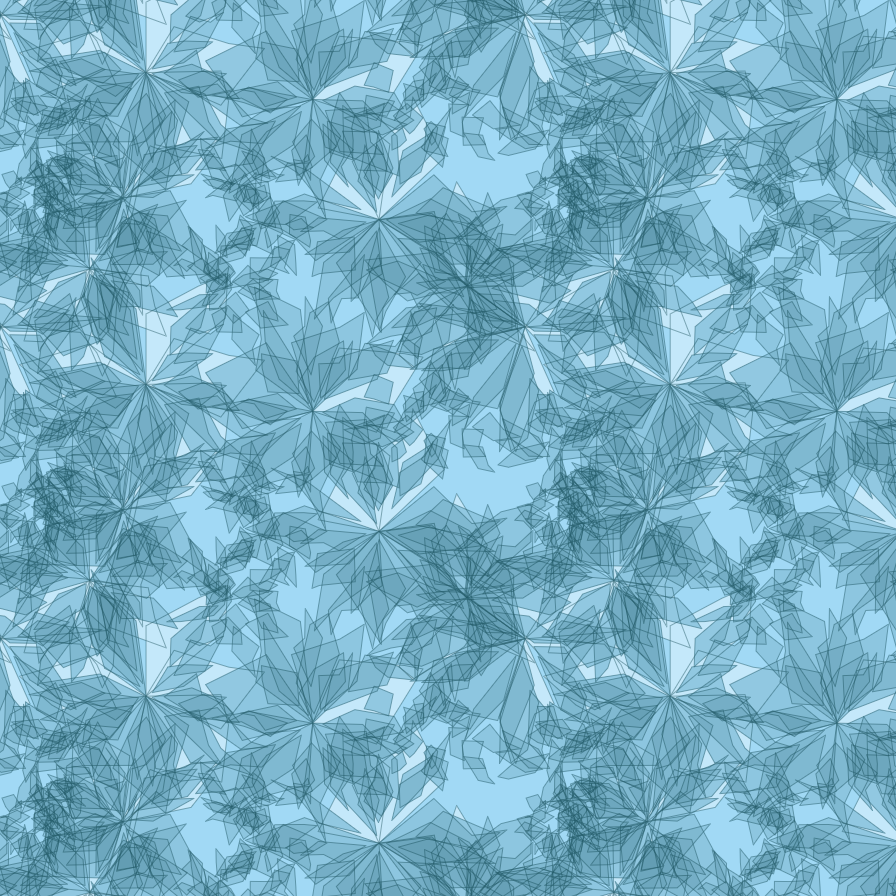
A Shadertoy shader for this pattern:

```glsl
// Tiled thicket of translucent, ink-outlined leaf shards radiating from flower centres.
// Each shard is a hashed five-sided polygon; overlaps are counted to deepen the blue,
// while pale shards lie beneath and thin outlines are laid over everything.

const vec2  TILE       = vec2(0.585, 0.348); // size of one repeat
const float LINE_WIDTH = 0.0011;
const float INK_ALPHA  = 0.58;
const float INK_FLOOR  = 0.30;               // least light left where outlines pile up
const float SHADE_RATE = 0.30;               // darkening per overlapping leaf
const float PALE_SHARE = 0.32;               // share of broad leaves left pale
const vec3  SKY  = vec3(0.63, 0.85, 0.96);
const vec3  PALE = vec3(0.77, 0.91, 0.98);
const vec3  DEEP = vec3(0.34, 0.57, 0.65);
const vec3  INK  = vec3(0.03, 0.25, 0.29);
const float TAU  = 6.28319;
const int   SIDES = 5;
const int   FLOWERS = 12;

// Flower centre (xy), radius (z), wildness (w): 0 = broad fans, 1 = tangled shards
const vec4 FLOWER[FLOWERS] = vec4[FLOWERS](
    vec4(0.163, 0.919, 0.155, 0.0), vec4(0.349, 0.889, 0.155, 0.0),
    vec4(0.423, 0.755, 0.155, 0.0), vec4(0.586, 0.635, 0.155, 0.0),
    vec4(0.137, 0.779, 0.135, 0.0), vec4(0.521, 0.681, 0.130, 0.0),
    vec4(0.100, 0.700, 0.135, 0.0), vec4(0.482, 0.893, 0.105, 1.0),
    vec4(0.289, 0.772, 0.095, 1.0), vec4(0.059, 0.857, 0.110, 1.0),
    vec4(0.254, 0.681, 0.095, 1.0), vec4(0.049, 0.785, 0.080, 1.0));

vec4 hash4(float n) {
    vec4 p = fract(vec4(n) * vec4(0.1031, 0.1030, 0.0973, 0.1099));
    p += dot(p, p.wzxy + 33.33);
    return fract((p.xxyz + p.yzzw) * p.zywx);
}

// Signed distance to a polygon, negative inside
float polygonDistance(vec2 p, vec2 v[SIDES]) {
    float d = dot(p - v[0], p - v[0]);
    float side = 1.0;
    for (int i = 0, j = SIDES - 1; i < SIDES; j = i, i++) {
        vec2 e = v[j] - v[i];
        vec2 w = p - v[i];
        vec2 b = w - e * clamp(dot(w, e) / max(dot(e, e), 1e-8), 0.0, 1.0);
        d = min(d, dot(b, b));
        bvec3 c = bvec3(p.y >= v[i].y, p.y < v[j].y, e.x * w.y > e.y * w.x);
        if (all(c) || all(not(c))) side = -side;
    }
    return side * sqrt(d);
}

// One irregular leaf pointing along a hashed direction; wild ones are scattered
float leafDistance(vec2 p, float seed, float fan, float fans, bool broad,
                   float radius, float wild) {
    vec4 h = hash4(seed);
    vec4 k = hash4(seed + 57.3);
    vec4 s = hash4(seed + 83.9);
    float fanShift = hash4(seed - mod(seed, 100.0) + fan * 3.7 + 11.0).x;
    float spread = broad ? 0.2 : mix(0.9, 2.0, wild);
    float angle = TAU * (fan + 0.5 * fanShift) / fans + (h.x - 0.5) * spread;
    float len  = radius * mix(broad ? 0.8 : 0.5, 1.0, h.y) * mix(1.0, 0.75, wild);
    float wide = radius * mix(0.08, 0.19, h.w) * (broad ? 2.0 : 1.0);
    float root = broad ? 0.0 : len * 0.45 * h.z;

    p -= wild * (s.xy - 0.5) * 0.65 * radius;
    vec2 axis = vec2(cos(angle), sin(angle));
    vec2 q = vec2(dot(p, axis), dot(p, vec2(-axis.y, axis.x)));
    vec2 v[SIDES];
    v[0] = vec2(root, (root / len) * (s.z - 0.5) * wide);
    v[1] = vec2(mix(root, len, mix(0.25, 0.55, k.y)), wide);
    v[2] = vec2(mix(root, len, mix(0.60, 0.88, k.z)), wide * 0.8 * k.w);
    v[3] = vec2(len, wide * (h.z - 0.5) * 0.6);
    v[4] = vec2(mix(root, len, mix(0.30, 0.75, k.x)), -wide * mix(0.5, 1.0, s.w));
    return polygonDistance(q, v);
}

void mainImage(out vec4 fragColor, in vec2 fragCoord) {
    float px = 1.0 / iResolution.y;
    vec2 uv = fragCoord * px;
    float layers = 0.0;
    float pale = 0.0;
    float clear = 1.0; // light left after the outlines

    for (int f = 0; f < FLOWERS; f++) {
        vec4 flower = FLOWER[f];
        // Offset to the nearest repeat of this flower
        vec2 p = uv - flower.xy;
        p -= TILE * floor(p / TILE + 0.5);
        if (length(p) > flower.z * mix(1.1, 1.25, flower.w)) continue;

        bool tangled = flower.w > 0.5;
        int perFan = tangled ? 2 : 4;
        int fans   = tangled ? 15 : 7;
        for (int i = 0; i < fans * perFan; i++) {
            float seed = float(f + 1) * 100.0 + float(i);
            bool broad = !tangled && i % perFan == 0;
            float d = leafDistance(p, seed, float(i / perFan), float(fans),
                                   broad, flower.z, flower.w);
            float fill = clamp(0.5 - d / px, 0.0, 1.0);
            float line = clamp(0.5 + (0.5 * LINE_WIDTH - abs(d)) / px, 0.0, 1.0);
            if (broad && hash4(seed + 31.7).x < PALE_SHARE) pale = max(pale, fill);
            else layers += fill;
            clear *= 1.0 - INK_ALPHA * line;
        }
    }

    // Ground, with pale leaves showing only where nothing covers them
    vec3 color = mix(SKY, PALE, pale * exp2(-3.0 * layers));
    // Overlap shading, then ink
    color = mix(color, DEEP, 1.0 - exp(-SHADE_RATE * layers));
    color = mix(INK, color, mix(INK_FLOOR, 1.0, clear));
    fragColor = vec4(color, 1.0);
}
```
